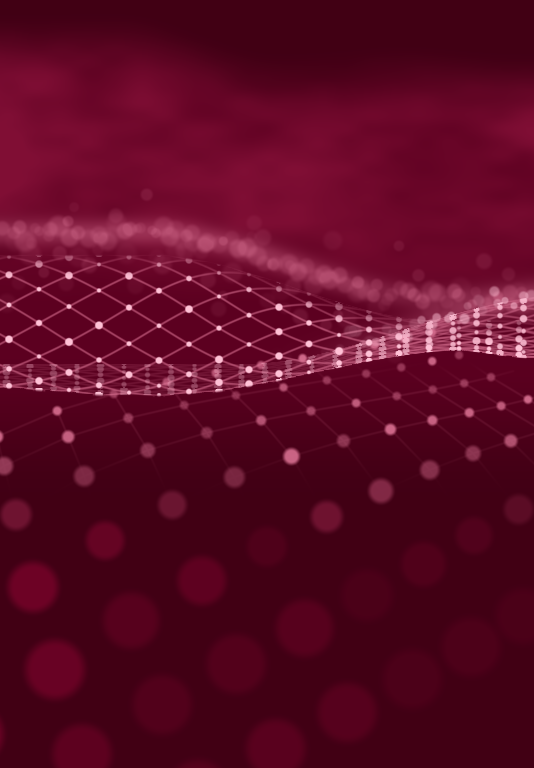
A WebGL 2 fragment shader for this background:

```glsl
#version 300 es
precision highp float;
// Glowing wave of linked points over a dark crimson field, with soft haze and bokeh.
uniform vec2 u_resolution;
out vec4 outColor;

// The canvas spans 5.34 by 7.68 units; y runs downward from the top edge.
const vec2 CANVAS = vec2(5.34, 7.68);
const vec3 DARK = vec3(0.255, 0.0, 0.08);
const vec3 PLUM = vec3(0.36, 0.0, 0.125);
const vec3 ROSE = vec3(0.50, 0.055, 0.205);
const vec3 BERRY = vec3(0.45, 0.01, 0.155);
const vec3 PINK = vec3(0.84, 0.43, 0.56);
const vec3 PALE = vec3(1.0, 0.76, 0.84);

float hash(vec2 p) {
  vec3 q = fract(p.xyx * vec3(0.1031, 0.1030, 0.0973));
  q += dot(q, q.yzx + 33.33);
  return fract((q.x + q.y) * q.z);
}

float noise(vec2 p) {
  vec2 i = floor(p), f = fract(p);
  f = f * f * (3.0 - 2.0 * f);
  return mix(mix(hash(i), hash(i + vec2(1, 0)), f.x),
             mix(hash(i + vec2(0, 1)), hash(i + vec2(1, 1)), f.x), f.y);
}

float fbm(vec2 p) {
  return 0.55 * noise(p) + 0.3 * noise(p * 2.1 + 7.0) + 0.15 * noise(p * 4.3 + 3.0);
}

float disc(vec2 p, vec2 center, float radius, float soft) {
  return 1.0 - smoothstep(radius - soft, radius + soft, distance(p, center));
}

float segment(vec2 p, vec2 a, vec2 b) {
  vec2 d = b - a;
  return length(p - a - d * clamp(dot(p - a, d) / dot(d, d), 0.0, 1.0));
}

float bell(float d, float width) { return exp(-d * d / (width * width)); }

// Profiles of the wave: far ridge, near crest and lower rim.
float ridge(float x) { return 2.32 + 0.66 * smoothstep(1.5, 4.4, x); }
float crest(float x) { return 3.64 - 0.7 * smoothstep(2.4, 5.7, x); }
float rim(float x) {
  return 3.88 + 0.07 * smoothstep(0.0, 1.2, x) - 0.45 * smoothstep(1.6, 4.7, x)
       + 0.08 * smoothstep(4.5, 5.34, x);
}
float sheetTop(float x, float k) { return mix(ridge(x) + 0.22, crest(x), k); }

// Diamond mesh rolled around a sheet: x = threads, y = knots.
vec2 mesh(vec2 p, float k, float pitch, float turns, float origin, float px) {
  float top = sheetTop(p.x, k), v = (p.y - top) / (rim(p.x) - top);
  float phi = acos(clamp(2.0 * v - 1.0, -0.999, 0.999));
  vec2 ab = (p.x - origin) / pitch + turns * phi * vec2(1.0, -1.0);
  vec2 id = round(ab), dx = dFdx(ab), dy = dFdy(ab);
  vec2 d = abs(ab - id) * px / max(sqrt(dx * dx + dy * dy), 1e-4);
  vec2 thread = 1.0 - smoothstep(0.0, 0.009 + px, d);
  float x = origin + 0.5 * (id.x + id.y) * pitch;
  float y = mix(sheetTop(x, k), rim(x), 0.5 + 0.5 * cos((id.x - id.y) * 0.5 / turns));
  float size = 0.018 + 0.022 * hash(id + 40.0);
  float inside = smoothstep(0.0, 0.02, v) * (1.0 - smoothstep(0.99, 1.02, v));
  return inside * vec2(max(thread.x, thread.y), disc(p, vec2(x, y), size, px));
}

// Random soft discs along a curve between ridge (k = 0) and crest (k = 1).
float scatter(vec2 p, float k, float spread, float size, float seed) {
  float sum = 0.0;
  for (int i = 0; i < 70; i++) {
    vec2 s = vec2(float(i), seed);
    float x = CANVAS.x * (float(i) + hash(s)) / 70.0;
    float offset = spread * (hash(s + 11.0) + hash(s + 23.0) - 1.0);
    float r = size * (0.5 + 0.7 * hash(s + 37.0));
    sum += disc(p, vec2(x, mix(ridge(x), crest(x), k) + offset), r, 0.3 * r) * (0.3 + 0.7 * hash(s + 51.0));
  }
  return min(sum, 1.6);
}

// Point of the near plane, receding to the upper right.
vec2 planePoint(float j, float m) {
  float x = 0.16 + 0.705 * j - 0.023 * j * j + m * (0.17 + 0.042 * j - 0.0022 * j * j) + 0.025 * m * (m - 1.0);
  float y = 4.37 - 0.06 * j + 0.42 * exp(-0.6 * j) + 0.22 * m + 0.35 * log(1.0 + exp(0.57 + 1.8 * m - 0.7 * j));
  return vec2(x, y);
}

vec3 nearPlane(vec3 color, vec2 p, float px) {
  float web = 0.0;
  for (int j = -1; j < 11; j++) for (int m = -2; m < 5; m++) {
    float fj = float(j), fm = float(m), h = hash(vec2(fj + 5.0, fm + 9.0));
    vec2 c = planePoint(fj, fm);
    float r = 0.04 + 0.25 * smoothstep(3.9, 6.6, c.y), far = smoothstep(4.5, 5.5, c.y);
    float alpha = (0.4 + 0.55 * h) * mix(1.0, 1.0 - 0.15 * c.x, far);
    color = mix(color, mix(PINK, BERRY, far), max(alpha, 0.0) * disc(p, c, r, px + 0.2 * r));
    if (p.y < 5.0) {
      float d = min(segment(p, c, planePoint(fj + 1.0, fm)), segment(p, c, planePoint(fj, fm + 1.0)));
      web = max(web, 1.0 - smoothstep(0.0, 0.01 + px, d));
    }
  }
  return mix(color, PINK, 0.13 * web * smoothstep(3.6, 3.9, p.y) * (1.0 - smoothstep(4.1, 5.0, p.y)));
}

void main() {
  vec2 uv = gl_FragCoord.xy / u_resolution;
  vec2 p = vec2(uv.x, 1.0 - uv.y) * CANVAS;
  float px = CANVAS.y / u_resolution.y;

  // Field and drifting haze
  float edge = 0.42 + 0.4 * smoothstep(1.2, 2.8, p.x) - 0.08 * bell(p.x - 4.0, 0.7);
  float lit = smoothstep(edge - 0.3, edge + 0.55, p.y);
  vec3 color = mix(DARK, PLUM, lit * (1.0 - smoothstep(3.5, 5.0, p.y)));
  float haze = lit * (1.0 - smoothstep(2.2, 3.1, p.y));
  color = mix(color, ROSE, haze * clamp(1.6 * fbm(p * vec2(0.9, 1.7) + 2.0) - 0.1, 0.0, 1.0));

  // Light and bokeh on the ridge and crest
  float onRight = smoothstep(2.6, 4.9, p.x);
  color = mix(color, PINK, 0.38 * bell(p.y - ridge(p.x), 0.13) * (1.0 - 0.5 * onRight));
  color = mix(color, PINK, 0.35 * bell(p.y - crest(p.x), 0.16) * onRight);
  color = mix(color, PINK, 0.32 * scatter(p, 0.0, 0.13, 0.085, 3.0));
  color = mix(color, PINK, 0.16 * scatter(p, 0.12, 0.65, 0.09, 17.0));
  color = nearPlane(color, p, px);

  // Woven sheets
  vec2 wide = mesh(p, 0.0, 0.6, 1.93, 0.99, px) * smoothstep(0.1, 0.5, p.y - ridge(p.x));
  vec2 tight = mesh(p, 1.0, 0.47, 2.4, 0.3, px) * mix(0.35, 1.0, onRight);
  color = mix(color, PINK, 0.6 * wide.x);
  color = mix(color, PINK, 0.5 * tight.x);
  color = mix(color, PALE, max(wide.y, 0.85 * tight.y));
  color = mix(color, PALE, 0.6 * onRight * min(scatter(p, 1.0, 0.15, 0.055, 29.0), 1.0));
  outColor = vec4(color, 1.0);
}
```
